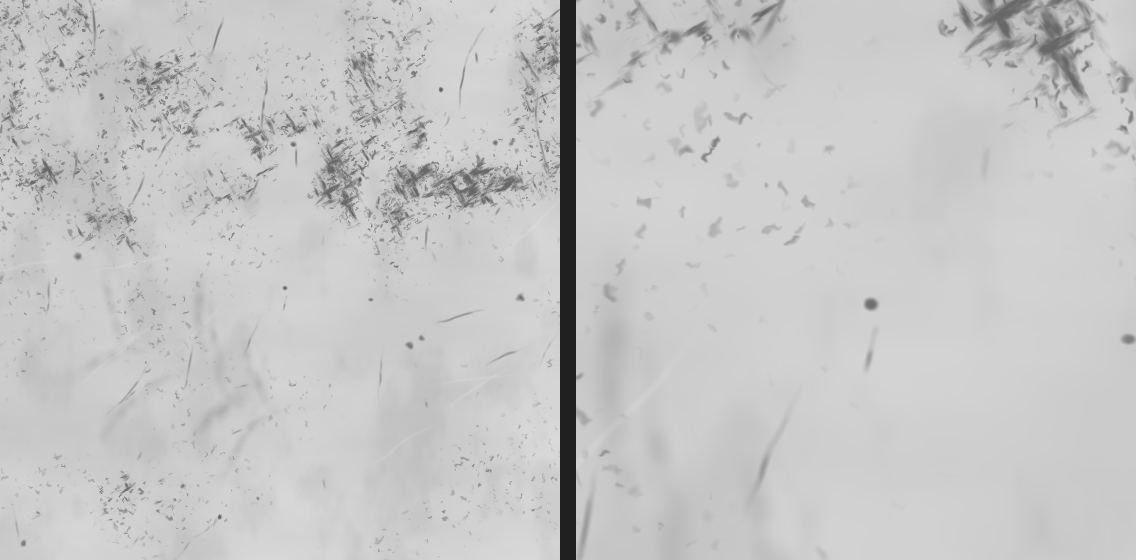
Left, the full canvas; right, a detail of the centre.
Write a three.js fragment shader that draws this texture.

```glsl
// Scuffed pale grey surface with dark flecked patches, scratches, smears and dots.
varying vec2 vUv;

vec2 hash2(vec2 p) {
  vec3 q = fract(p.xyx * vec3(0.1031, 0.1030, 0.0973));
  q += dot(q, q.yzx + 33.33);
  return fract((q.xx + q.yz) * q.zy);
}

float noise(vec2 p) {
  vec2 cell = floor(p), f = fract(p);
  f = f * f * (3.0 - 2.0 * f);
  float low = mix(hash2(cell).x, hash2(cell + vec2(1.0, 0.0)).x, f.x);
  float high = mix(hash2(cell + vec2(0.0, 1.0)).x, hash2(cell + 1.0).x, f.x);
  return mix(low, high, f.y);
}

float fbm(vec2 p) {
  float sum = 0.0, amp = 0.5;
  for (int i = 0; i < 4; i++) {
    sum += amp * noise(p);
    p = p * 2.03 + 17.3;
    amp *= 0.5;
  }
  return sum;
}

// How worn the surface is: stretched clusters, mostly in the upper half
float wearDensity(vec2 p) {
  float wear = 0.0;
  for (int i = 0; i < 16; i++) {
    float id = float(i);
    vec2 h = hash2(vec2(id, 71.0));
    vec2 centre = vec2(fract(0.04 + 0.618 * id), mix(0.6, 0.97, h.x));
    if (i == 15) centre = vec2(0.27, 0.11);
    vec2 size = mix(vec2(0.018, 0.06), vec2(0.1, 0.024), h.y);
    vec2 d = (p - centre) / size;
    wear += 0.6 * exp(-0.5 * dot(d, d)) + 0.5 * exp(-3.5 * dot(d, d));
  }
  float upper = smoothstep(0.45, 0.8, p.y);
  wear += 0.4 * upper * smoothstep(0.4, 0.7, fbm(p * 6.0 + 5.0));
  return min(wear * smoothstep(0.25, 0.62, fbm(p * 15.0)), 1.0);
}

// Fibrous grain: crossed, stretched noise
float fibres(vec2 p) {
  vec2 q = vec2(p.x + 0.6 * p.y, p.y - 0.6 * p.x);
  return max(fbm(q * vec2(38.0, 105.0)), fbm(q.yx * vec2(34.0, 95.0) + 40.0));
}

// Short random strokes, one per cell, kept where the density allows
float flecks(vec2 p, float density, float seed) {
  p += 0.55 * vec2(noise(p * 2.3), noise(p * 2.3 + 50.0));
  vec2 cell = floor(p);
  float ink = 0.0;
  for (int y = -1; y <= 1; y++) {
    for (int x = -1; x <= 1; x++) {
      vec2 c = cell + vec2(float(x), float(y));
      vec2 h = hash2(c + seed), k = hash2(c + seed + 57.0);
      float angle = 6.283 * k.x;
      vec2 dir = vec2(cos(angle), sin(angle));
      vec2 d = p - c - h;
      float reach = 0.6 * h.x * h.y;
      d -= dir * clamp(dot(d, dir), -reach, reach);
      float kept = smoothstep(k.y, k.y + 0.2, density);
      float body = 1.0 - smoothstep(0.0, 0.36, length(d));
      ink = max(ink, kept * body * (0.4 + 0.5 * h.y));
    }
  }
  return ink;
}

// Tapered, bent line with a soft edge
float stroke(vec2 p, vec2 centre, float angle, float bend, float reach, float width) {
  vec2 d = p - centre;
  vec2 dir = vec2(cos(angle), sin(angle));
  vec2 q = vec2(dot(d, dir), dot(d, vec2(-dir.y, dir.x)));
  float across = abs(q.y + bend * q.x * q.x);
  float taper = 1.0 - smoothstep(0.2, 1.0, abs(q.x) / reach);
  return taper * (1.0 - smoothstep(0.0, width, across));
}

void main() {
  vec2 p = vUv;
  float wear = wearDensity(p);

  // Cloudy base, brushed streaks and a grey haze around the worn patches
  float tone = 0.878 - 0.1 * fbm(p * 4.0) - 0.04 * fbm(p * vec2(6.0, 20.0) + 9.0);
  tone -= 0.035 * smoothstep(0.45, 0.7, fbm(p * vec2(16.0, 9.0) + 70.0)) + 0.05 * wear;

  // Broad bent smears and thin pale scratches
  vec2 wobble = p + 0.012 * vec2(noise(p * 22.0), noise(p * 22.0 + 30.0));
  for (int i = 0; i < 9; i++) {
    vec2 h = hash2(vec2(float(i), 13.0)), k = hash2(vec2(float(i), 29.0));
    vec2 place = vec2(0.15 + 0.35 * h.x, 0.2 + 0.25 * h.y);
    float smear = stroke(wobble, place, 0.3 + 1.7 * k.x, 3.0 * k.y, 0.11, 0.016);
    tone -= 0.06 * smear * (0.2 + 1.2 * noise(p * 60.0));
    tone += 0.025 * stroke(wobble, k, 0.9 * h.x, 0.8 * (h.y - 0.5), 0.09, 0.004);
  }

  // Worn patches: ragged fibrous grain under soft flecks
  float sparse = 0.16 * smoothstep(0.3, 0.65, fbm(p * 7.0 + 31.0));
  float grain = smoothstep(0.68 - 0.27 * wear, 0.9 - 0.18 * wear, fibres(p));
  float ink = 0.85 * grain * smoothstep(0.02, 0.35, wear);
  ink = max(ink, 0.85 * flecks(p * 85.0, 0.5 * wear + sparse, 3.0));
  ink = max(ink, 0.8 * flecks(p * 135.0, 0.7 * wear + sparse, 140.0));

  // Dark scratches, broken up along their length
  float broken = smoothstep(0.2, 0.7, noise(p * 80.0));
  vec2 shaky = p + 0.004 * vec2(noise(p * 50.0), noise(p * 50.0 + 20.0));
  for (int i = 0; i < 50; i++) {
    vec2 h = hash2(vec2(float(i), 101.0)), k = hash2(vec2(float(i), 211.0));
    float reach = mix(0.012, 0.1, k.x * k.x * k.x);
    float line = stroke(shaky, h, 0.2 + 1.7 * k.y, 5.0 * (h.x - 0.5), reach, 0.0036);
    ink = max(ink, line * (0.25 + 0.45 * h.y) * (0.25 + 0.75 * broken));
  }

  // Scattered round dots
  for (int i = 0; i < 24; i++) {
    vec2 h = hash2(vec2(float(i), 307.0)), k = hash2(vec2(float(i), 401.0));
    float radius = mix(0.003, 0.0075, k.x * k.x);
    float d = length(p - vec2(h.x, 0.9 * h.y)) + 0.005 * (noise(p * 140.0) - 0.5);
    ink = max(ink, (0.6 + 0.35 * k.y) * (1.0 - smoothstep(0.1 * radius, 1.5 * radius, d)));
  }

  gl_FragColor = vec4(vec3(mix(tone, 0.34, ink)), 1.0);
}
```
